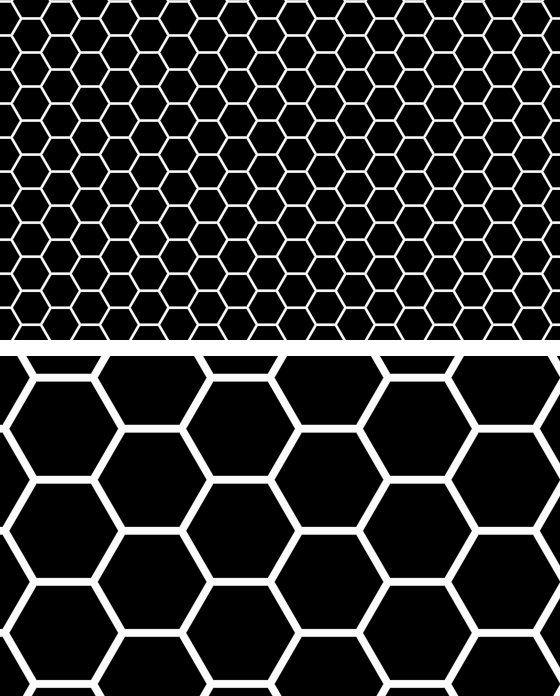
Top, the full canvas; bottom, a detail of the centre.
This pattern is drawn by a Shadertoy shader. Its source:

```glsl
// Offset from the nearest centre of a flat-topped hexagon lattice, cell height 1
vec2 hexOffset(vec2 p) {
    vec2 period = vec2(sqrt(3.0), 1.0);
    vec2 a = (fract(p / period + 0.5) - 0.5) * period;
    vec2 b = (fract(p / period) - 0.5) * period;
    return dot(a, a) < dot(b, b) ? a : b;
}

// Distance from a point inside the hexagon to its nearest side
float sideDistance(vec2 offset) {
    vec2 q = abs(offset);
    return 0.5 - max(q.y, dot(q, vec2(sqrt(0.75), 0.5)));
}

void mainImage(out vec4 fragColor, in vec2 fragCoord) {
    float cellHeight = 0.06077 * iResolution.x;
    vec2 p = (fragCoord - 0.5 * iResolution.xy) / cellHeight + vec2(0.386, 0.047);

    // Pale mesh over black, softened across about one pixel
    float soft = 0.75 / cellHeight;
    float edge = sideDistance(hexOffset(p)) - 0.0385;
    float mesh = 1.0 - smoothstep(-soft, soft, edge);

    fragColor = vec4(mix(vec3(0.0), vec3(0.985), mesh), 1.0);
}
```
